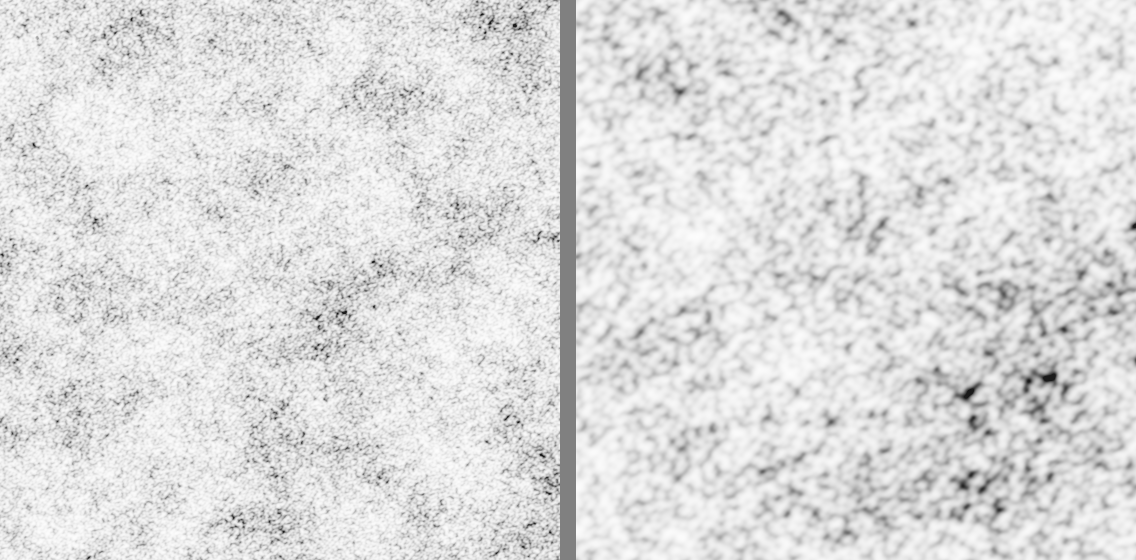
Left, the full canvas; right, a detail of the centre.
Reproduce this texture procedurally as a Shadertoy shader.

```glsl
float hash(vec2 cell) {
    uvec2 q = uvec2(ivec2(cell)) * uvec2(1597334673u, 3812015801u);
    uint n = (q.x ^ q.y) * 1597334673u;
    n = (n ^ (n >> 15)) * 2246822519u;
    n ^= n >> 13;
    return float(n >> 8) / 16777216.0;
}

vec2 gradient(vec2 cell) {
    float angle = 6.28318 * hash(cell);
    return vec2(cos(angle), sin(angle));
}

float gradientNoise(vec2 p) {
    vec2 i = floor(p), f = p - i;
    vec2 u = f * f * f * (f * (f * 6.0 - 15.0) + 10.0);
    vec2 e = vec2(1, 0);
    float bottom = mix(dot(gradient(i), f), dot(gradient(i + e), f - e), u.x);
    float top = mix(dot(gradient(i + e.yx), f - e.yx), dot(gradient(i + 1.0), f - 1.0), u.x);
    return mix(bottom, top, u.y);
}

mat2 rotation(float angle) {
    float c = cos(angle), s = sin(angle);
    return mat2(c, -s, s, c);
}

// Cloudy smudges, from broad drifts down to small clumps
float smudges(vec2 p) {
    float sum = 0.0, amplitude = 0.87;
    for (int octave = 0; octave < 5; octave++) {
        sum += amplitude * gradientNoise(p);
        p = rotation(0.15) * p * 2.03 + 17.3;
        amplitude *= 0.97;
    }
    return sum;
}

// Fine paper grain, in two overlapping sizes
float paperGrain(vec2 p) {
    return 1.45 * gradientNoise(p * 100.0 + 5.7)
         + 1.65 * gradientNoise(rotation(0.5) * p * 180.0 + 31.1);
}

// Sparse dark specks, at most one per cell
float specks(vec2 p) {
    p *= 6.0;
    vec2 cell = floor(p);
    vec2 center = 0.2 + 0.6 * vec2(hash(cell + 40.0), hash(cell + 80.0));
    float radius = mix(0.025, 0.075, pow(hash(cell + 120.0), 3.0));
    float spot = 1.0 - smoothstep(0.4 * radius, 1.2 * radius, length(p - cell - center));
    return spot * step(0.82, hash(cell + 160.0));
}

void mainImage(out vec4 fragColor, in vec2 fragCoord) {
    vec2 uv = fragCoord / iResolution.y;

    // Everything is drawn out slightly along a rising diagonal
    vec2 slanted = rotation(0.45) * uv * vec2(0.9, 1.1);

    // Exponential response gives pale paper with a long dark tail
    float density = smudges(slanted * 2.6 + 3.4) + paperGrain(slanted) + 1.2 * specks(uv);
    float ink = 0.106 * exp(density);
    fragColor = vec4(vec3(clamp(1.0 - ink, 0.1, 1.0)), 1.0);
}
```
